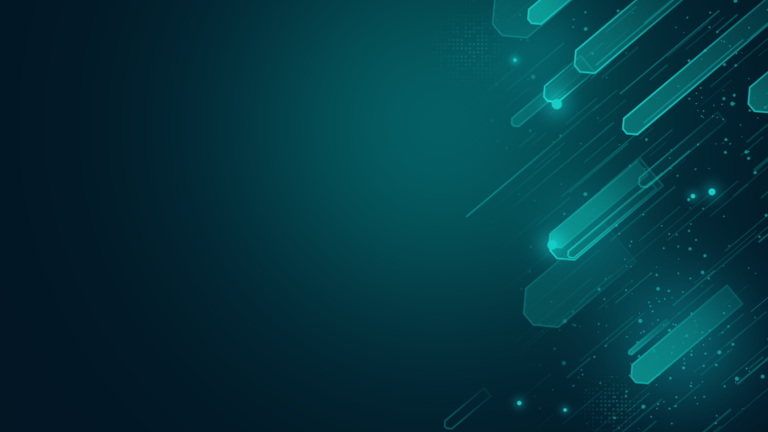
Give the GLSL for this background, as a WebGL 1 fragment shader.

```glsl
precision highp float;
uniform vec2 u_resolution;

const vec2 AXIS = vec2(0.766, 0.643);
const vec3 NIGHT = vec3(0.008, 0.085, 0.142);
const vec3 LAGOON = vec3(0.012, 0.365, 0.385);
const vec3 TEAL = vec3(0.04, 0.56, 0.55);
const vec3 CYAN = vec3(0.08, 0.80, 0.77);

float hash(vec2 p) {
  return fract(sin(dot(p, vec2(127.1, 311.7))) * 4375.85);
}

// Coordinates along and across the diagonal, measured from an anchor.
vec2 diagonal(vec2 p, vec2 anchor) {
  p -= anchor;
  return vec2(dot(p, AXIS), dot(p, vec2(-AXIS.y, AXIS.x)));
}

float fill(float d, float px) {
  return 1.0 - smoothstep(-px, px, d);
}

float stroke(float d, float width, float px) {
  return fill(abs(d) - width, px);
}

float glow(vec2 p, vec2 centre, float radius) {
  vec2 v = (p - centre) / radius;
  return exp(-dot(v, v));
}

// Box that starts at x = 0 with two cut corners; size is length, half width.
float cutBar(vec2 q, vec2 size) {
  float side = abs(q.y) - size.y;
  float box = max(max(-q.x, q.x - size.x), side);
  return max(box, (side + size.y * 0.7 - q.x) * 0.707);
}

// Bar fading away from its tip; strength is body, outline.
vec3 addBar(vec3 col, vec2 p, vec2 tip, vec2 size, vec2 strength, float px) {
  vec2 q = diagonal(p, tip);
  float d = cutBar(q, size);
  float fade = 1.0 - 0.75 * smoothstep(0.0, size.x, q.x);
  col = mix(col, TEAL, fill(d, px) * strength.x * fade);
  return mix(col, CYAN, stroke(d + 0.002, 0.0018, px) * strength.y * fade);
}

vec3 addDot(vec3 col, vec2 p, vec2 centre, float radius, float px) {
  col += CYAN * 0.22 * glow(p, centre, radius * 3.0);
  return mix(col, CYAN, fill(length(p - centre) - radius, px));
}

// Short random dashes in staggered diagonal rows.
float dashes(vec2 q, vec2 cell, float density, float px) {
  float row = floor(q.y / cell.y);
  float x = q.x / cell.x + hash(vec2(row, 3.7)) * 5.0;
  vec2 id = vec2(floor(x), row);
  float span = mix(0.12, 0.46, hash(id + 7.3));
  vec2 away = abs(vec2(fract(x), fract(q.y / cell.y)) - 0.5) * cell;
  float d = max(away.x - span * cell.x, away.y - mix(0.0006, 0.0022, hash(id + 2.1)));
  return fill(d, px) * step(hash(id), density) * mix(0.25, 0.8, hash(id + 5.9));
}

// One round speck at a random place in each chosen cell.
float specks(vec2 p, float cell, float density, float px) {
  vec2 id = floor(p / cell);
  vec2 centre = (id + 0.25 + 0.5 * vec2(hash(id + 1.3), hash(id + 8.1))) * cell;
  float radius = cell * mix(0.04, 0.14, hash(id + 4.4));
  return fill(length(p - centre) - radius, px) * step(hash(id), density);
}

float dotGrid(vec2 p, vec2 centre, float radius, float px) {
  vec2 g = p / 0.0095;
  float d = (length(fract(g) - 0.5) - 0.23) * 0.0095;
  return fill(d, px) * glow(p, centre, radius) * step(0.3, hash(floor(g)));
}

void main() {
  float px = 1.0 / u_resolution.y;
  vec2 p = gl_FragCoord.xy * px;
  vec2 q = diagonal(p, vec2(0.0));

  // Broad light over deep blue
  vec3 col = mix(NIGHT, LAGOON, glow(p, vec2(1.02, 0.71), 0.51));
  float cluster = glow(p, vec2(1.58, 0.21), 0.17);
  col += TEAL * (0.42 * cluster + 0.15 * glow(p, vec2(1.26, 0.88), 0.12));
  col += TEAL * 0.22 * glow(p, vec2(1.36, 0.46), 0.12);

  // Scattered dashes, specks and dot grids
  float region = smoothstep(1.15, 1.5, p.x + 0.12 * p.y);
  for (int i = 0; i < 3; i++) {
    float k = float(i);
    vec2 cell = vec2(0.34 - 0.1 * k, 0.027 - 0.006 * k);
    col = mix(col, TEAL, region * 0.7 * dashes(q + 0.37 * k, cell, 0.22 - 0.04 * k, px));
    float dust = 0.03 + 0.22 * cluster + 0.1 * glow(p, vec2(1.7, 0.8), 0.15);
    col = mix(col, CYAN, region * 0.6 * specks(p + 0.21 * k, 0.035 - 0.01 * k, dust, px));
  }
  float grids = dotGrid(p, vec2(1.42, 0.06), 0.05, px) + dotGrid(p, vec2(1.09, 0.89), 0.06, px);
  col = mix(col, TEAL, 0.5 * grids);

  // Faint panels and outlines
  col = addBar(col, p, vec2(1.15, 0.93), vec2(0.34, 0.06), vec2(0.28, 0.25), px);
  col = addBar(col, p, vec2(1.222, 0.26), vec2(0.28, 0.06), vec2(0.3, 0.2), px);
  col = addBar(col, p, vec2(1.03, 0.01), vec2(0.13, 0.014), vec2(0.0, 0.35), px);
  col = addBar(col, p, vec2(1.185, 0.71), vec2(0.2, 0.014), vec2(0.4, 0.3), px);
  col = addBar(col, p, vec2(1.48, 0.57), vec2(0.25, 0.016), vec2(0.1, 0.5), px);

  // Luminous bars from top to bottom
  col = addBar(col, p, vec2(1.225, 0.95), vec2(0.2, 0.024), vec2(1.3, 0.9), px);
  col = addBar(col, p, vec2(1.335, 0.84), vec2(0.38, 0.036), vec2(0.6, 1.0), px);
  col = addBar(col, p, vec2(1.262, 0.77), vec2(0.13, 0.026), vec2(0.45, 0.9), px);
  col = addBar(col, p, vec2(1.445, 0.695), vec2(0.55, 0.026), vec2(0.65, 1.0), px);
  col = addBar(col, p, vec2(1.738, 0.75), vec2(0.2, 0.04), vec2(0.6, 0.8), px);
  col = addBar(col, p, vec2(1.28, 0.41), vec2(0.3, 0.043), vec2(0.5, 0.8), px);
  col = addBar(col, p, vec2(1.274, 0.432), vec2(0.28, 0.022), vec2(1.1, 0.2), px);
  col = addBar(col, p, vec2(1.315, 0.405), vec2(0.26, 0.012), vec2(0.0, 0.8), px);
  col = addBar(col, p, vec2(1.465, 0.12), vec2(0.31, 0.03), vec2(0.9, 0.5), px);
  col = addBar(col, p, vec2(1.455, 0.18), vec2(0.12, 0.007), vec2(0.8, 0.3), px);

  // Ruled details inside the upper bars
  for (int i = 0; i < 3; i++) {
    vec2 start = mix(vec2(1.38, 0.85), vec2(1.49, 0.715), 0.5 * float(i));
    float rule = cutBar(diagonal(p, start), vec2(0.3, 0.0015));
    col = mix(col, CYAN, 0.4 * fill(rule, px));
  }

  // Long lead line and bright points
  float lead = cutBar(diagonal(p, vec2(1.079, 0.498)), vec2(0.42, 0.0018));
  col = mix(col, TEAL, 0.85 * fill(lead, px) * (1.0 - smoothstep(1.15, 1.41, p.x)));
  col = addDot(col, p, vec2(1.289, 0.759), 0.012, px);
  col = addDot(col, p, vec2(1.278, 0.433), 0.011, px);
  col = addDot(col, p, vec2(1.648, 0.556), 0.008, px);
  col = addDot(col, p, vec2(1.604, 0.546), 0.005, px);
  col = addDot(col, p, vec2(1.202, 0.067), 0.005, px);
  col = addDot(col, p, vec2(1.308, 0.051), 0.004, px);
  col = addDot(col, p, vec2(1.192, 0.861), 0.004, px);
  gl_FragColor = vec4(min(col, 1.0), 1.0);
}
```
